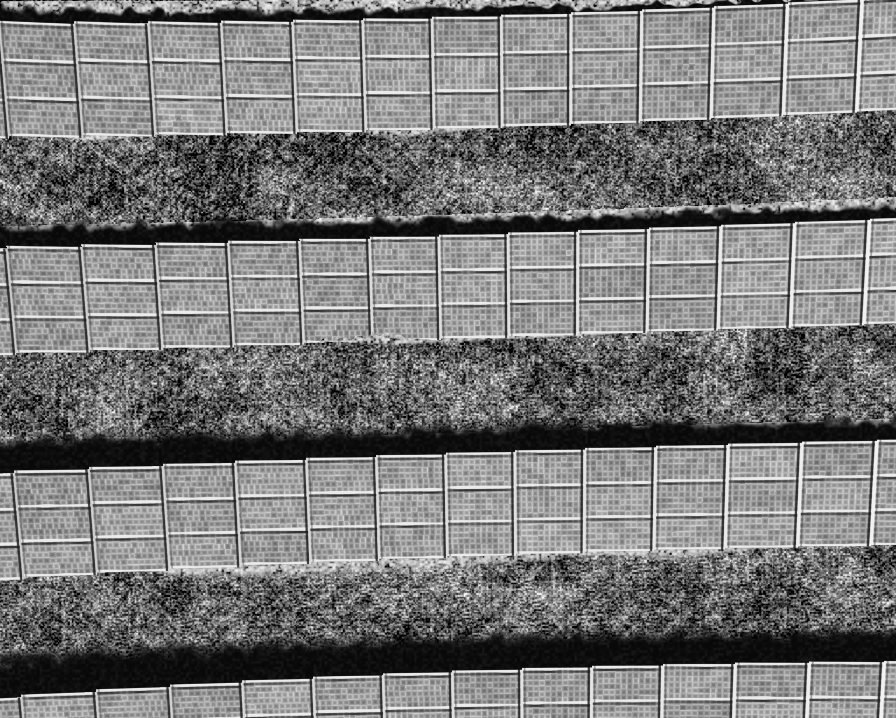
Reproduce this pattern procedurally as a Shadertoy shader.

```glsl
// Aerial grey view of slanted solar panel rows with grass and shadow between them.

// Lengths are fractions of the canvas width
const float ROW_PITCH   = 0.2513;   // top of one panel row to the next
const float ROW_START   = 0.026;    // top of the first row at the left edge
const float ROW_RISE    = 0.0286;   // climb of a row from left to right
const float ROW_FAN     = 0.004;    // extra climb per row
const float BOW_FIRST   = 0.009;    // sag of the first row
const float BOW_STEP    = 0.0061;   // change of sag per row
const float PANEL_DEPTH = 0.117;
const float COL_WIDTH   = 0.0797;
const float COL_START   = 0.0045;
const float COL_SHIFT   = 0.0078;   // sideways drift per row
const float JOG         = 0.0032;   // step between neighbouring panels
const float MODULES     = 3.0;      // modules down one row
const vec2  CELLS       = vec2(12.0, 6.0);
const float RAIL        = 0.0013;   // half width of the frame rails
const float PANEL_TONE  = 0.51;
const float WIRE_GAIN   = 0.24;
const float GRASS_TONE  = 0.37;
const float GRAIN       = 0.95;
const float TAU         = 6.2831853;

float hash(vec2 p) {
    return fract(sin(dot(p, vec2(127.1, 311.7))) * 43758.5453);
}

float noise(vec2 p) {
    vec2 i = floor(p), f = fract(p);
    f = f * f * (3.0 - 2.0 * f);
    return mix(mix(hash(i), hash(i + vec2(1, 0)), f.x),
               mix(hash(i + vec2(0, 1)), hash(i + vec2(1, 1)), f.x), f.y);
}

float line(float d, float halfWidth, float aa) {
    return 1.0 - smoothstep(halfWidth - aa, halfWidth + aa, abs(d));
}

// Signed distance to the nearest whole number
float toNearest(float x) {
    return fract(x + 0.5) - 0.5;
}

float grassTone(vec2 p) {
    float blades = 0.6 * noise(p * 430.0) + 0.4 * hash(floor(p * 512.0));
    float tufts = noise(p * 110.0);
    float blotches = noise(p * vec2(16.0, 24.0));
    return GRASS_TONE + GRAIN * (blades - 0.5) + 0.32 * (tufts - 0.5) + 0.28 * (blotches - 0.5);
}

// uv: column count and depth within the row (0 to 1)
float panelTone(vec2 uv, float x, float row, float depth, float aa) {
    vec2 unit = vec2(uv.x, uv.y * MODULES);
    vec2 id = floor(unit) + vec2(0.0, row * 7.0);

    // Fine cell wires, staggered toward the left and beating in strength
    vec2 cell = fract(unit) * CELLS;
    float stagger = 1.0 - smoothstep(0.25, 0.6, x);
    cell.x += 0.5 * stagger * mod(floor(cell.y * 0.5), 2.0);
    vec2 wire = pow(0.5 + 0.5 * cos(TAU * cell), vec2(1.6));
    float beat = noise(unit * vec2(4.0, 2.5) + row * 13.0);
    float mesh = max(wire.x * mix(1.0, 0.45, beat), wire.y * mix(0.5, 1.0, beat));
    float tone = PANEL_TONE + WIRE_GAIN * mesh;
    tone += 0.16 * (hash(floor(cell) + id * 17.0) - 0.5);
    tone += 0.07 * (hash(id) - 0.5);

    // Frame rails: pale bars with dark edges
    float dx = toNearest(unit.x) * COL_WIDTH;
    float dy = toNearest(unit.y) * depth / MODULES;
    float smear = noise(vec2(unit.x * 5.0, floor(unit.y + 0.5) + row * 5.0));
    tone = mix(tone, 0.2, 0.75 * line(dy - 0.0034, RAIL, aa) * (0.4 + smear));
    tone = mix(tone, 0.92, line(dy, RAIL * (0.7 + 0.8 * smear), aa));
    float post = RAIL * mix(0.75, 1.5, x);
    tone = mix(tone, 0.12, 0.85 * line(dx + post + 0.0016, RAIL, aa));
    tone = mix(tone, 0.25, 0.45 * line(dx - post - 0.0018, RAIL * 0.7, aa));
    return mix(tone, mix(0.8, 0.95, x), line(dx, post, aa));
}

void mainImage(out vec4 fragColor, in vec2 fragCoord) {
    float aa = 0.75 / iResolution.x;
    vec2 p = vec2(fragCoord.x, iResolution.y - fragCoord.y) / iResolution.x;
    float x = p.x;

    // Bend the canvas so that rows become straight
    float rough = (p.y - ROW_START + ROW_RISE * x) / ROW_PITCH;
    float bow = 4.0 * x * (1.0 - x) * (BOW_FIRST - BOW_STEP * rough);
    float t = rough + (ROW_FAN * x * rough - bow) / ROW_PITCH;
    float row = floor(t + 0.1);
    float y = (t - row) * ROW_PITCH;
    float depth = PANEL_DEPTH + 0.009 * max(1.0 - row, 0.0);

    // Columns lean with the perspective
    float lean = mix(0.0105, -0.0065, x) * (y / depth - 0.5);
    float col = (x - COL_START - COL_SHIFT * row - 0.0065 * sin(TAU * x) - lean) / COL_WIDTH;
    float yJogged = y - JOG * (1.0 - 0.6 * x) * (fract(col) - 0.5);

    // Grass, with pale dry debris along the lower panel edge
    float grain = noise(p * 330.0);
    float tone = grassTone(p);
    float reach = 0.022 * smoothstep(0.3, 0.8, noise(vec2(x * 9.0 + 3.0, row * 3.7)));
    reach *= 1.0 - smoothstep(0.7, 0.9, x);
    float debris = 1.0 - smoothstep(0.3, 1.0, (y - depth) / (reach + 0.0005));
    tone = mix(tone, 0.55 + 0.5 * grain, 0.8 * debris * smoothstep(0.2, 0.6, grain + 0.15));

    // Shadow above the next row, longer in lower rows
    float nextRow = y < 0.0 ? row : row + 1.0;
    float gap = y < 0.0 ? -y : ROW_PITCH - y;
    float shadowLength = max(0.010 + 0.0095 * nextRow + 0.012 * (0.5 - x), 0.004);
    float ragged = gap + 0.012 * (noise(p * 90.0) - 0.5);
    float lit = smoothstep(0.75, 1.3, ragged / shadowLength);
    tone = mix(0.03 + 0.07 * grain * grain, tone, lit);

    // Panels, with weeds creeping over one lower edge
    float weedSpot = (x - 0.41) / 0.045;
    float weeds = row == 1.0 ? exp(-weedSpot * weedSpot) * 0.017 * noise(p * 130.0) : 0.0;
    float inside = smoothstep(-aa, aa, yJogged + RAIL)
                 * (1.0 - smoothstep(-aa, aa, yJogged - depth - RAIL + weeds));
    tone = mix(tone, panelTone(vec2(col, yJogged / depth), x, row, depth, aa), inside);

    fragColor = vec4(vec3(clamp(tone, 0.0, 1.0)), 1.0);
}
```
